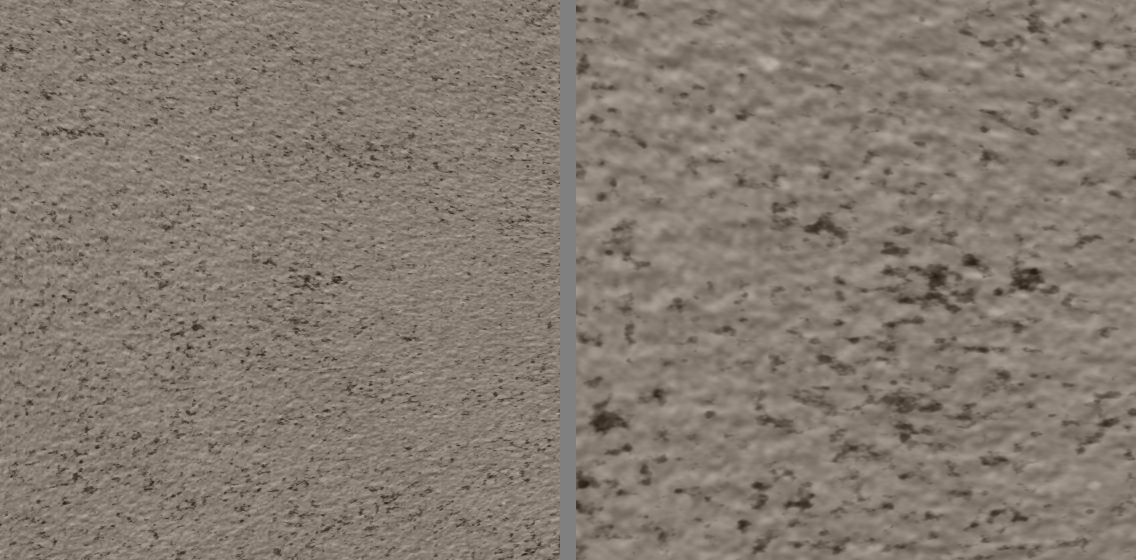
Left: the whole. Right: its middle third, enlarged.
This texture is drawn by a Shadertoy shader. Its source:

```glsl
// Weathered earthen stone: fine lit relief, tiny ragged dark pits and rare pale grit.

const vec3 STONE_TINT = vec3(0.0, -0.040, -0.080);
const float STONE_TONE = 0.536;
const float PIT_DEPTH = 0.27;

float hash(vec2 p) {
    vec3 q = fract(vec3(p.xyx) * 0.1031);
    q += dot(q, q.yzx + 33.33);
    return fract((q.x + q.y) * q.z);
}

float valueNoise(vec2 p) {
    vec2 cell = floor(p);
    vec2 f = fract(p);
    f = f * f * (3.0 - 2.0 * f);
    float low = mix(hash(cell), hash(cell + vec2(1, 0)), f.x);
    float high = mix(hash(cell + vec2(0, 1)), hash(cell + vec2(1, 1)), f.x);
    return mix(low, high, f.y);
}

// Three octaves, each turned slightly, normalised to 0..1
float fbm(vec2 p) {
    float sum = 0.0;
    float weight = 0.5;
    for (int octave = 0; octave < 3; octave++) {
        sum += weight * valueNoise(p);
        p = mat2(0.98, 0.2, -0.2, 0.98) * p * 2.0 + 37.7;
        weight *= 0.5;
    }
    return sum / 0.875;
}

// Bedding rises to the right at the bottom and falls to the right at the top
vec2 bedding(vec2 uv) {
    float slope = mix(0.2, -0.18, smoothstep(0.0, 0.9, uv.y));
    return vec2(uv.x, uv.y - slope * (uv.x - 0.5)) + 3.0;
}

// Brightness difference of the height field towards the light
float relief(vec2 p, vec2 frequency, vec2 lightStep) {
    return fbm(p * frequency) - fbm((p + lightStep) * frequency);
}

// Ragged pits, loosely gathered into small patches
float pits(vec2 p, vec2 frequency) {
    float patches = fbm(p * vec2(15.0, 24.0) + 11.0) - 0.5;
    float field = fbm(p * frequency + 53.0) + 0.32 * patches;
    return smoothstep(0.58, 0.95, field);
}

// Sparse oval specks, at most one in each grid cell
float specks(vec2 p, float cells, float chance, float radius, float seed) {
    vec2 cell = floor(p * cells);
    vec2 center = 0.25 + 0.5 * vec2(hash(cell + seed), hash(cell + seed + 19.0));
    vec2 offset = (fract(p * cells) - center) / cells;
    float size = radius * mix(0.6, 1.2, hash(cell + seed + 41.0));
    float present = step(hash(cell + seed + 73.0), chance);
    float dist = length(offset * vec2(0.75, 1.2));
    return present * (1.0 - smoothstep(0.3 * size, 1.2 * size, dist));
}

void mainImage(out vec4 fragColor, in vec2 fragCoord) {
    vec2 uv = fragCoord / iResolution.y;
    vec2 p = bedding(uv);

    // Stone surface
    float tone = STONE_TONE;
    tone += 0.05 * (fbm(p * vec2(24.0, 42.0)) - 0.5);
    tone += 0.02 * (fbm(p * vec2(3.0, 5.0) + 7.0) - 0.5);
    tone += 0.25 * relief(p, vec2(72.0, 125.0), vec2(-0.0015, 0.0038));
    tone += 0.09 * (valueNoise(p * vec2(210.0, 250.0)) - 0.5);

    // Pits and pinholes
    tone -= PIT_DEPTH * pits(p, vec2(104.0, 168.0));
    tone -= 0.18 * specks(p, 24.0, 0.06, 0.0036, 5.0);

    // Pale grit
    tone += 0.13 * specks(p, 15.0, 0.04, 0.005, 29.0);

    tone = clamp(tone, 0.16, 0.72);
    fragColor = vec4(tone + STONE_TINT, 1.0);
}
```
